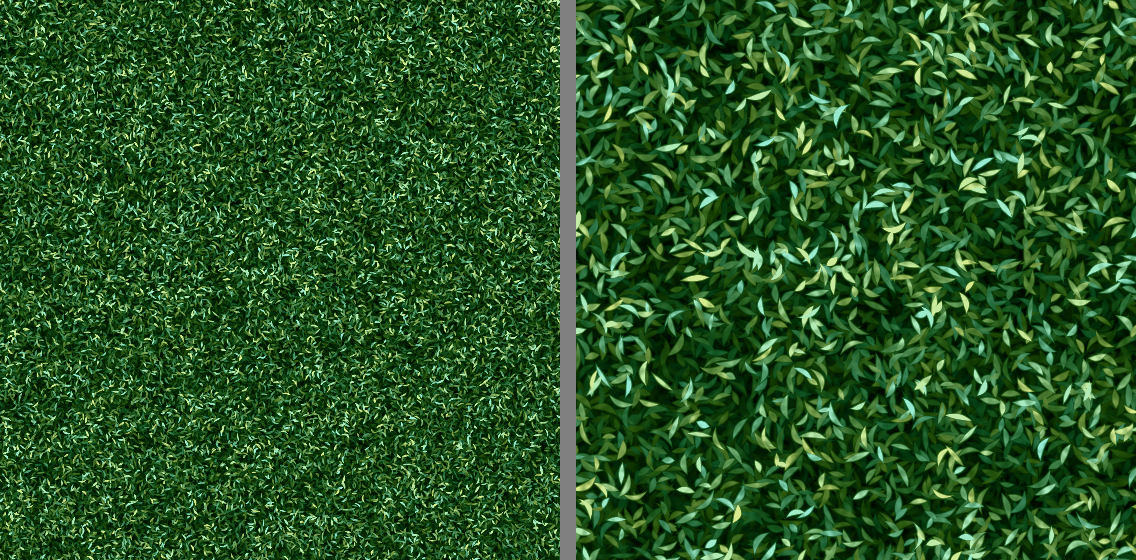
Left: the whole. Right: its middle third, enlarged.
This texture is drawn by a WebGL 2 fragment shader. Its source:

```glsl
#version 300 es
precision highp float;
// Dense turf: short curved blades of grass, pale tips over deep green shade.

uniform vec2 u_resolution;
out vec4 fragColor;

const float CELLS = 102.0;        // grid cells across the canvas
const int BLADES_PER_CELL = 6;
const float OVERLAP = 2.0;        // mean number of blades over any point
const float TAU = 6.2831853;

// Three random values in 0..1 from an integer cell and a seed.
vec3 hash3(ivec2 cell, int seed) {
    uvec3 v = uvec3(ivec3(cell, seed)) * 1664525u + 1013904223u;
    v.x += v.y * v.z; v.y += v.z * v.x; v.z += v.x * v.y;
    v ^= v >> 16u;
    v.x += v.y * v.z; v.y += v.z * v.x; v.z += v.x * v.y;
    return vec3(v >> 8u) / 16777216.0;
}

float cornerSlope(ivec2 corner, vec2 offset, int seed) {
    float angle = TAU * hash3(corner, seed).x;
    return dot(vec2(cos(angle), sin(angle)), offset);
}

float gradientNoise(vec2 p, int seed) {
    ivec2 c = ivec2(floor(p));
    vec2 f = fract(p);
    vec2 w = f * f * f * (f * (f * 6.0 - 15.0) + 10.0);
    float low = mix(cornerSlope(c, f, seed),
                    cornerSlope(c + ivec2(1, 0), f - vec2(1.0, 0.0), seed), w.x);
    float high = mix(cornerSlope(c + ivec2(0, 1), f - vec2(0.0, 1.0), seed),
                     cornerSlope(c + ivec2(1, 1), f - vec2(1.0), seed), w.x);
    return mix(low, high, w.y);
}

// Coverage of a bent blade, centred at the origin and tapered to both ends.
float bladeCoverage(vec2 p, float angle, float halfLength, float halfWidth,
                    float bend, float blur) {
    float c = cos(angle), s = sin(angle);
    vec2 q = vec2(c * p.x + s * p.y, c * p.y - s * p.x);
    float along = q.x / halfLength;
    float across = abs(q.y - bend * q.x * q.x);
    float edge = across - halfWidth * (1.0 - along * along);
    return 1.0 - smoothstep(-blur, blur, edge);
}

// Brightest blade at p: x is its tone, y its hue shift in -1..1.
vec2 topBlade(vec2 p, float blur) {
    ivec2 home = ivec2(floor(p));
    vec2 top = vec2(0.0);
    for (int y = -1; y <= 1; y++)
    for (int x = -1; x <= 1; x++)
    for (int i = 0; i < BLADES_PER_CELL; i++) {
        ivec2 cell = home + ivec2(x, y);
        vec3 place = hash3(cell, 2 * i);
        vec3 form = hash3(cell, 2 * i + 1);
        vec2 local = p - vec2(cell) - place.xy;
        float halfLength = mix(0.4, 0.95, form.x);
        float halfWidth = mix(0.17, 0.25, form.y);
        float bend = 1.2 * (fract(form.x * 37.0) - 0.5);
        float cover = bladeCoverage(local, TAU * place.z, halfLength,
                                    halfWidth, bend, blur);
        // Exponential depth gives evenly spread tones after overlap.
        float tone = cover * exp(-OVERLAP * form.z);
        if (tone > top.x) top = vec2(tone, 2.0 * fract(form.y * 53.0) - 1.0);
    }
    return top;
}

// Shade to highlight, with stops spaced by area.
vec3 grassColour(float tone) {
    const vec3 colours[7] = vec3[7](
        vec3(0.00, 0.04, 0.00), vec3(0.00, 0.10, 0.00), vec3(0.03, 0.20, 0.02),
        vec3(0.11, 0.33, 0.09), vec3(0.27, 0.49, 0.25), vec3(0.44, 0.66, 0.41),
        vec3(0.72, 0.92, 0.69));
    const float stops[7] = float[7](0.0, 0.11, 0.32, 0.56, 0.755, 0.885, 0.98);
    vec3 colour = colours[0];
    for (int i = 1; i < 7; i++)
        colour = mix(colour, colours[i],
                     clamp((tone - stops[i - 1]) / (stops[i] - stops[i - 1]), 0.0, 1.0));
    return colour;
}

void main() {
    float size = min(u_resolution.x, u_resolution.y);
    vec2 p = gl_FragCoord.xy / size * CELLS;
    float blur = max(0.1, 0.55 * CELLS / size);

    // Blades over a dim, uneven floor
    vec2 blade = topBlade(p, blur);
    float ground = 0.1 + 0.16 * gradientNoise(p * 1.5, 101);
    float tone = max(blade.x, ground);

    // Loose clumps of light and shade, and fine grain along the blades
    tone += 0.16 * gradientNoise(p * 0.22, 102) + 0.10 * gradientNoise(p * 0.6, 103);
    tone += 0.14 * gradientNoise(p * 2.1, 104);

    // Yellowish and bluish blades
    vec3 colour = grassColour(clamp(tone, 0.0, 1.0));
    colour += blade.y * colour.g * vec3(0.14, 0.0, -0.15);
    fragColor = vec4(clamp(colour, 0.0, 1.0), 1.0);
}
```
